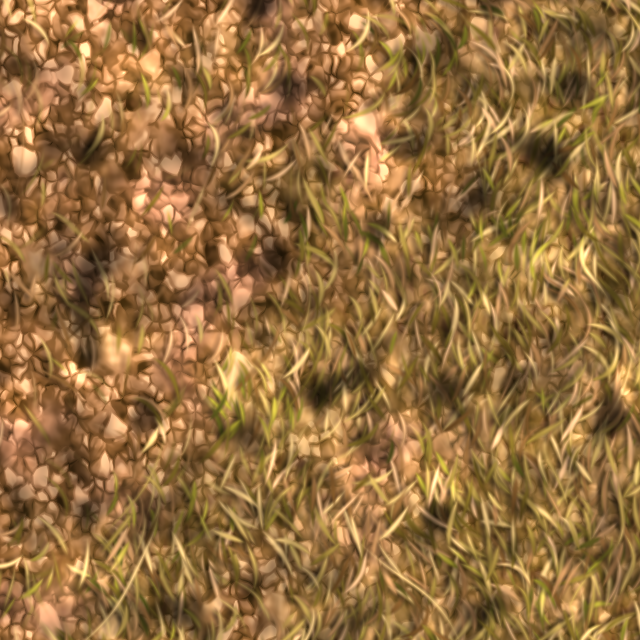
Write a three.js fragment shader that draws this texture.

```glsl
// Sunlit gravel overgrown by dry and green grass, seen from above in soft focus.
// Voronoi pebbles at three sizes set a tone that indexes an earth ramp; layers of
// thin curved blades lie over it by a noisy cover mask, then broad light and shade.

varying vec2 vUv;

const vec3 SHADOW = vec3(0.20, 0.12, 0.03);
const vec3 BROWN  = vec3(0.45, 0.29, 0.15);
const vec3 TAN    = vec3(0.68, 0.47, 0.31);
const vec3 PALE   = vec3(0.95, 0.73, 0.54);
const vec3 ROSE   = vec3(0.86, 0.56, 0.44);
const vec3 OLIVE  = vec3(0.45, 0.37, 0.13);
const vec3 STRAW  = vec3(0.69, 0.57, 0.29);
const vec3 BLEACH = vec3(0.92, 0.76, 0.50);
const vec3 LEAF   = vec3(0.60, 0.58, 0.12);
const vec3 DEEP_LEAF = vec3(0.24, 0.26, 0.08);

const vec2 LIGHT_DIR = vec2(0.55, 0.83);
const float FINE_STONES = 56.0;    // cells across the canvas
const float MEDIUM_STONES = 35.0;
const float LARGE_STONES = 20.0;
const float BLADE_CELLS = 20.0;
const float STEM_CELLS = 6.0;
const int BLADE_LAYERS = 7;
const float BLADE_SPREAD = 1.1;    // radians either side of the local lean
const float SOFTNESS = 0.0036;     // edge blur in canvas units
const float GAIN = 1.12;           // overall brightness
const float BROAD_LIGHT = 0.5;     // strength of large bright and dark patches

vec3 hash3(vec2 p) {
  vec3 q = fract(p.xyx * vec3(0.1031, 0.1030, 0.0973));
  q += dot(q, q.yxz + 33.33);
  return fract((q.xxy + q.yzz) * q.zyx);
}

float gradientDot(vec2 cell, vec2 offset) {
  float angle = 6.2832 * hash3(cell + 71.0).x;
  return dot(vec2(cos(angle), sin(angle)), offset);
}

float noise(vec2 p) {
  vec2 i = floor(p), f = fract(p);
  vec2 u = f * f * f * (f * (f * 6.0 - 15.0) + 10.0);
  vec2 e = vec2(1.0, 0.0);
  return mix(mix(gradientDot(i, f), gradientDot(i + e, f - e), u.x),
             mix(gradientDot(i + e.yx, f - e.yx), gradientDot(i + 1.0, f - 1.0), u.x), u.y);
}

vec3 ramp(float t, vec3 a, vec3 b, vec3 c, vec3 d) {
  vec3 col = mix(a, b, smoothstep(0.0, 0.3, t));
  col = mix(col, c, smoothstep(0.28, 0.6, t));
  return mix(col, d, smoothstep(0.58, 0.95, t));
}

// Returns tone, body mask and a random value of the pebble under p.
vec3 pebbles(vec2 p, float cells, float seed) {
  vec2 q = p * cells * vec2(1.0, 0.82) + seed;
  q += 0.6 * vec2(noise(q * 0.8), noise(q * 0.8 + 37.0));
  vec2 base = floor(q), toStone = vec2(0.0);
  float nearest = 9.0, second = 9.0;
  vec3 id = vec3(0.0);
  for (int y = -1; y <= 1; y++) for (int x = -1; x <= 1; x++) {
    vec2 cell = base + vec2(float(x), float(y));
    vec3 h = hash3(cell);
    vec2 d = q - cell - 0.1 - 0.8 * h.xy;
    float dist = length(d);
    if (dist < nearest) { second = nearest; nearest = dist; toStone = d; id = h; }
    else second = min(second, dist);
  }
  float body = smoothstep(-0.1, 0.6, second - nearest);
  float tone = 0.62 + body * (0.75 * (id.z - 0.5) + 0.4 * dot(toStone, LIGHT_DIR));
  return vec3(tone - 0.4 * (1.0 - body), smoothstep(0.0, 0.45, second - nearest),
              fract(id.x * 17.0 + id.y * 5.0));
}

// Lays one blade per grid cell over col.
vec3 blades(vec3 col, vec2 p, float cells, float halfWidth, float seed, float cover, float green, float lean) {
  vec2 q = p * cells + seed * vec2(17.3, 9.7);
  vec2 base = floor(q);
  for (int y = -1; y <= 1; y++) for (int x = -1; x <= 1; x++) {
    vec2 cell = base + vec2(float(x), float(y));
    vec3 place = hash3(cell + seed * 3.0), look = hash3(cell + seed * 5.0 + 113.0);
    float angle = lean + (place.z - 0.5) * 2.0 * BLADE_SPREAD * (0.3 + 0.7 * look.x);
    float c = cos(angle), s = sin(angle);
    vec2 d = mat2(c, s, -s, c) * (q - cell - place.xy);
    float along = d.y / (0.45 + 0.5 * look.y);
    float across = d.x - (look.z - 0.5) * 0.7 * d.y * d.y;
    float width = halfWidth * cells * (0.6 + 0.7 * look.x) * max(0.0, 1.0 - along * along);
    float blur = SOFTNESS * cells;
    float present = smoothstep(look.z - 0.1, look.z + 0.1, cover) * step(abs(along), 1.0);
    present *= smoothstep(0.0, 0.7 * blur, width);
    float fill = present * (1.0 - smoothstep(-blur, blur, abs(across) - width));
    float halo = present * (1.0 - smoothstep(0.0, 2.5 * blur, abs(across + blur) - width));
    float tone = 0.2 + 0.75 * fract(look.x * 7.0 + place.x) + 0.1 * along;
    vec3 dry = ramp(tone, SHADOW, OLIVE, STRAW, BLEACH);
    dry = mix(dry, ramp(tone, SHADOW, BROWN, TAN, PALE), 0.8 * step(0.62, place.y));
    vec3 fresh = mix(DEEP_LEAF, LEAF, smoothstep(0.2, 0.8, tone));
    vec3 tint = mix(dry, fresh, 0.75 * smoothstep(look.y - 0.15, look.y + 0.15, green));
    col = mix(col * (1.0 - 0.2 * halo), tint, fill);
  }
  return col;
}

void main() {
  vec2 p = vUv;

  // Cover grows to the lower right, leaving a bare corner and ragged clearings.
  float patches = noise(p * 4.0 + 3.0) + 0.7 * noise(p * 9.0 + 11.0);
  float slope = p.x - 0.48 + 0.5 * (0.5 - p.y) + 0.6 * patches;
  slope -= 0.5 * (1.0 - smoothstep(0.0, 0.4, distance(p, vec2(1.0, 0.05))));
  float cover = 0.1 + 0.72 * smoothstep(-0.4, 0.4, slope);
  float green = 0.1 + 1.1 * noise(p * 7.0 + 29.0);
  float lean = 1.3 * noise(p * 4.5 + 19.0);

  // Gravel, from fine to large.
  vec3 fine = pebbles(p, FINE_STONES, 5.0);
  vec3 medium = pebbles(p, MEDIUM_STONES, 41.0);
  vec3 large = pebbles(p, LARGE_STONES, 87.0);
  float tone = mix(fine.x, medium.x, medium.y * step(0.4, medium.z));
  tone = mix(tone, large.x + 0.1, large.y * step(0.87, large.z));
  tone += 0.25 * noise(p * 60.0) + 0.35 * noise(p * 22.0 + 5.0);
  vec3 col = ramp(tone, SHADOW, BROWN, TAN, PALE);
  col = mix(col, ROSE * (0.4 + 0.8 * tone), 0.5 * smoothstep(0.0, 0.4, noise(p * 8.0 + 67.0)));

  // Matted undergrowth, then blades and a few long stems.
  float mat = 0.45 + 0.6 * noise(p * vec2(60.0, 34.0)) + 0.4 * noise(p * 13.0 + 7.0);
  col = mix(col, ramp(mat, SHADOW, OLIVE, STRAW, BLEACH), 0.6 * cover);
  for (int i = 0; i < BLADE_LAYERS; i++)
    col = blades(col, p, BLADE_CELLS, 0.0032, float(i) + 1.0, cover, green, lean);
  col = blades(col, p, STEM_CELLS, 0.0018, 23.0, 0.5 * cover, 0.1, 0.3 * lean);

  // Broad light, and hollows in deep shade.
  float light = noise(p * 6.0 + 83.0) + 0.9 * noise(p * 14.0 + 47.0) + 0.6 * noise(p * 27.0 + 9.0);
  float hollow = smoothstep(0.15, 0.5, noise(p * 11.0 + 51.0));
  col *= GAIN * (1.0 + BROAD_LIGHT * light) * (1.0 - 0.55 * hollow);
  gl_FragColor = vec4(col, 1.0);
}
```
